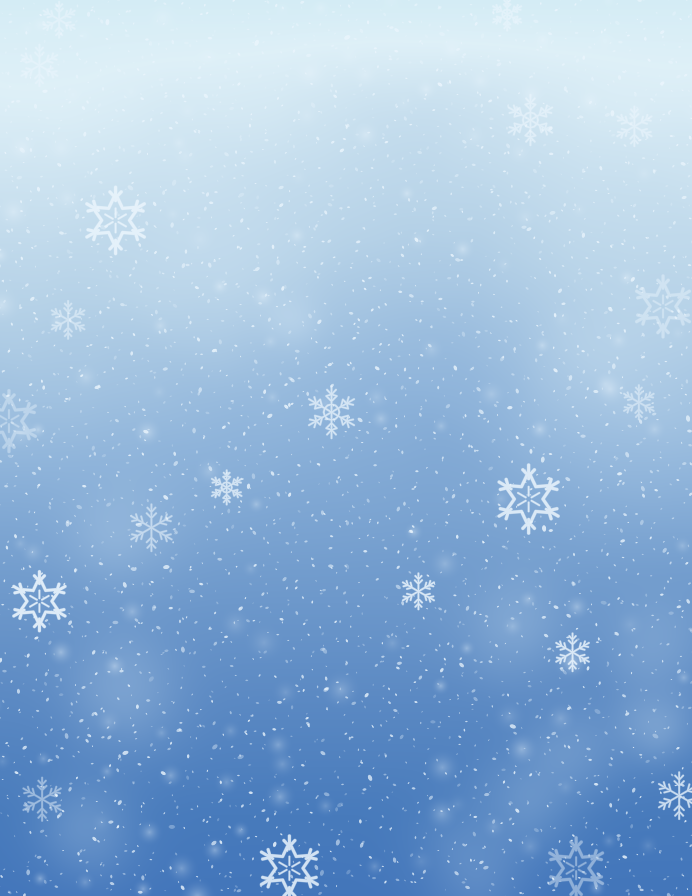
A Shadertoy shader for this background:

```glsl
// Winter sky: pale-to-deep blue gradient with soft mist, drifting snow and lacy snowflakes.

// Lengths are in canvas heights, with the origin at the lower left.
const float PI = 3.14159;
const vec3 SNOW_COLOR = vec3(0.92, 0.96, 0.99);
const vec3 MIST_COLOR = vec3(0.82, 0.90, 0.96);
const float LINE_WIDTH = 0.0011;
const float HOLLOW_DEPTH = 0.095;
const float SPECK_OPACITY = 0.85;
const float PUFF_OPACITY = 0.42;
const int STAR = 0, LACE = 1, FERN = 2;

// Sky stops: red, green, blue, height
const vec4 SKY[9] = vec4[9](
    vec4(0.26, 0.46, 0.73, 0.0), vec4(0.28, 0.48, 0.735, 0.09),
    vec4(0.36, 0.54, 0.765, 0.225), vec4(0.45, 0.615, 0.805, 0.365),
    vec4(0.56, 0.705, 0.855, 0.505), vec4(0.71, 0.82, 0.905, 0.685),
    vec4(0.81, 0.895, 0.945, 0.85), vec4(0.87, 0.94, 0.97, 0.94),
    vec4(0.83, 0.925, 0.96, 1.0));

// Mist banks: x, y, radius, opacity
const vec4 MIST[12] = vec4[12](
    vec4(0.137, 0.22, 0.06, 0.30), vec4(0.10, 0.07, 0.055, 0.22),
    vec4(0.573, 0.30, 0.055, 0.22), vec4(0.73, 0.19, 0.04, 0.32),
    vec4(0.64, 0.16, 0.05, 0.20), vec4(0.59, 0.10, 0.05, 0.22),
    vec4(0.52, 0.03, 0.06, 0.24), vec4(0.73, 0.28, 0.05, 0.20),
    vec4(0.325, 0.64, 0.03, 0.34), vec4(0.24, 0.70, 0.10, 0.24),
    vec4(0.14, 0.40, 0.06, 0.18), vec4(0.68, 0.59, 0.11, 0.24));

// Snowflakes by style: x, y, radius, opacity
const vec4 STARS[7] = vec4[7](
    vec4(0.129, 0.754, 0.037, 0.85), vec4(0.590, 0.443, 0.038, 0.85),
    vec4(0.044, 0.329, 0.033, 0.90), vec4(0.323, 0.031, 0.036, 0.85),
    vec4(0.740, 0.658, 0.034, 0.45), vec4(0.643, 0.031, 0.034, 0.45),
    vec4(0.010, 0.530, 0.034, 0.40));
const vec4 LACES[4] = vec4[4](
    vec4(0.592, 0.866, 0.028, 0.65), vec4(0.370, 0.540, 0.029, 0.75),
    vec4(0.253, 0.456, 0.019, 0.75), vec4(0.566, 0.984, 0.018, 0.60));
const vec4 FERNS[10] = vec4[10](
    vec4(0.044, 0.927, 0.023, 0.55), vec4(0.066, 0.978, 0.020, 0.55),
    vec4(0.708, 0.859, 0.022, 0.60), vec4(0.076, 0.643, 0.021, 0.55),
    vec4(0.713, 0.551, 0.019, 0.55), vec4(0.169, 0.411, 0.026, 0.60),
    vec4(0.047, 0.108, 0.024, 0.50), vec4(0.758, 0.112, 0.026, 0.80),
    vec4(0.467, 0.340, 0.020, 0.85), vec4(0.639, 0.272, 0.021, 0.85));

vec3 hash3(vec2 cell) {
    vec3 h = fract(cell.xyx * vec3(0.1031, 0.1030, 0.0973));
    h += dot(h, h.yxz + 33.33);
    return fract((h.xxy + h.yzz) * h.zyx);
}

mat2 rotation(float angle) {
    float c = cos(angle), s = sin(angle);
    return mat2(c, s, -s, c);
}

float segment(vec2 p, vec2 a, vec2 b) {
    vec2 d = b - a;
    return length(p - a - d * clamp(dot(p - a, d) / dot(d, d), 0.0, 1.0));
}

// Sum of turned sine waves, roughly -1 to 1
float ripples(vec2 p) {
    float sum = 0.0, amplitude = 0.5;
    for (int i = 0; i < 4; i++) {
        p = rotation(1.1) * p * 1.7 + 0.6;
        sum += amplitude * sin(p.x + 1.3 * sin(p.y)) * cos(p.y * 0.8);
        amplitude *= 0.6;
    }
    return sum;
}

vec3 sky(vec2 p, float ripple) {
    float hollow = exp(-pow((p.x - 0.45) / 0.18, 2.0));
    float band = smoothstep(0.3, 0.6, p.y) * (1.0 - smoothstep(0.86, 1.0, p.y));
    float height = p.y + band * (0.035 - HOLLOW_DEPTH * hollow + 0.03 * ripple);
    vec3 color = SKY[0].rgb;
    for (int i = 1; i < 9; i++)
        color = mix(color, SKY[i].rgb, clamp((height - SKY[i-1].w) / (SKY[i].w - SKY[i-1].w), 0.0, 1.0));
    return color;
}

// One irregular speck per cell; softness 1 gives wide faint puffs
float snow(vec2 p, float cells, float radius, float softness, float seed) {
    vec2 grid = rotation(seed) * p * cells + seed * 17.0;
    vec3 place = hash3(floor(grid) + 50.0), look = hash3(floor(grid) + 171.0);
    vec2 offset = fract(grid) - mix(vec2(0.2), vec2(0.8), mix(place.xy, vec2(0.5), softness * 0.5));
    offset = rotation(look.x * PI) * offset / cells;
    float d = length(offset * vec2(1.0, mix(1.6, 1.0, softness)));
    float size = radius * mix(0.45, 1.0, look.y * look.y);
    float edge = 0.8 / iResolution.y;
    float speck = 1.0 - smoothstep(size - edge, size + edge, d);
    float puff = pow(max(1.0 - d / size, 0.0), 2.0);
    return mix(speck, puff, softness) * mix(0.25, 1.0, look.z) * step(place.z, mix(0.8, 0.45, softness));
}

// Six mirrored arms, drawn as line segments in units of the flake radius
float flake(vec2 p, vec4 spot, int style) {
    vec2 q = (p - spot.xy) / spot.z;
    if (dot(q, q) > 1.4) return 0.0;
    float angle = mod(atan(q.x, q.y) + PI / 6.0, PI / 3.0) - PI / 6.0;
    q = length(q) * vec2(cos(angle), abs(sin(angle)));
    float d = segment(q, vec2(style == STAR ? 0.6 : 0.0, 0), vec2(1, 0));
    d = min(d, segment(q, vec2(0.68, 0), vec2(0.86, 0.17)));
    if (style == STAR) {
        d = min(d, segment(q, vec2(0.364, 0.21), vec2(0.68, 0.06))) - 0.02;
        d = min(d, segment(q, vec2(0.1, 0), vec2(0.36, 0)));
    } else d = min(d, segment(q, vec2(0.42, 0), vec2(0.62, 0.2)));
    if (style == LACE) {
        d = min(d, segment(q, vec2(0.3, 0), vec2(0.26, 0.15)));
        d = min(d, segment(q, vec2(0.62, 0.2), vec2(0.68, 0)));
    }
    float edge = 0.8 / iResolution.y;
    return spot.w * (1.0 - smoothstep(LINE_WIDTH - edge, LINE_WIDTH + edge, d * spot.z));
}

void mainImage(out vec4 fragColor, in vec2 fragCoord) {
    vec2 p = fragCoord / iResolution.y;
    float ripple = ripples(p * 5.0);
    vec3 color = sky(p, ripple);

    // Mist with rippled edges
    vec2 drift = p + 0.012 * vec2(ripple, ripples(p * 7.0 + 4.0));
    for (int i = 0; i < 12; i++) {
        vec2 d = (drift - MIST[i].xy) / MIST[i].z;
        color = mix(color, MIST_COLOR, MIST[i].w * exp(-dot(d, d)) * (0.9 + 0.3 * ripple));
    }

    // Blurred puffs, then crisp specks from coarse to fine
    for (int i = 0; i < 2; i++)
        color = mix(color, SNOW_COLOR, PUFF_OPACITY * snow(p, 11.0 + 5.0 * float(i), 0.024, 1.0, 0.7 + float(i)));
    for (int i = 0; i < 4; i++) {
        float layer = float(i);
        color = mix(color, SNOW_COLOR, SPECK_OPACITY * snow(p, 24.0 + 9.0 * layer, 0.0036 - 0.0006 * layer, 0.0, 0.4 + 0.8 * layer));
    }

    // Snowflakes
    float lace = 0.0;
    for (int i = 0; i < 7; i++) lace = max(lace, flake(p, STARS[i], STAR));
    for (int i = 0; i < 4; i++) lace = max(lace, flake(p, LACES[i], LACE));
    for (int i = 0; i < 10; i++) lace = max(lace, flake(p, FERNS[i], FERN));
    fragColor = vec4(mix(color, SNOW_COLOR, lace), 1.0);
}
```
